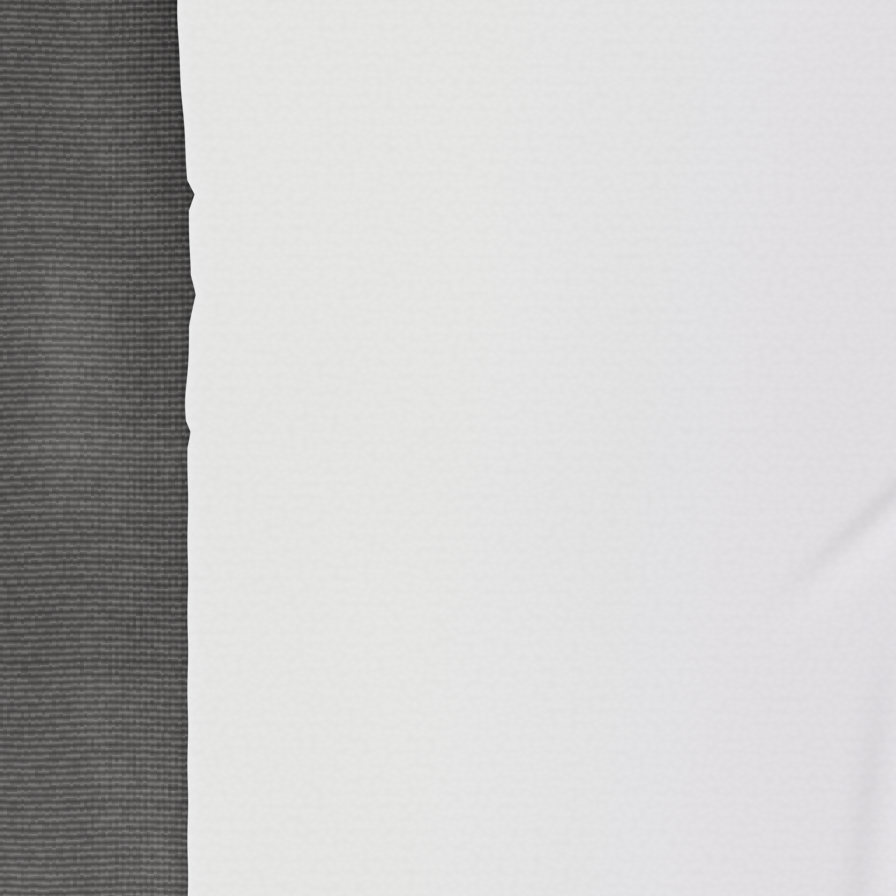
This texture is drawn by a Shadertoy shader. Its source:

```glsl
// Pale dimpled cloth lying beside a strip of dark ribbed fabric.

const float RIB_ROWS = 128.0;
const float RIB_COLUMNS = 150.0;
const float DIMPLE_SCALE = 150.0;

float hash(vec2 p) {
    vec3 q = fract(vec3(p.xyx) * 0.1031);
    q += dot(q, q.yzx + 33.33);
    return fract((q.x + q.y) * q.z);
}

// Distance to the nearest scattered cell centre.
float cellNoise(vec2 p) {
    vec2 cell = floor(p);
    float nearest = 2.0;
    for (int j = -1; j <= 1; j++) {
        for (int i = -1; i <= 1; i++) {
            vec2 id = cell + vec2(i, j);
            vec2 centre = id + vec2(hash(id), hash(id + 57.0));
            nearest = min(nearest, length(centre - p));
        }
    }
    return nearest;
}

// Broad soft variation from layered sines, about -1 to 1.
float softWaves(vec2 p) {
    float sum = 0.0;
    float weight = 0.5;
    for (int i = 0; i < 4; i++) {
        sum += weight * sin(p.x + 1.3 * sin(p.y)) * cos(p.y + 0.7 * p.x);
        p = mat2(1.5, 1.1, -1.1, 1.5) * p + 1.7;
        weight *= 0.55;
    }
    return sum;
}

float bump(float x, float centre, float width) {
    float d = (x - centre) / width;
    return exp(-d * d);
}

// Pointed tuck with separate reaches above and below its tip.
float tuck(float y, float tip, float above, float below) {
    float d = y - tip;
    return max(0.0, 1.0 - abs(d) / (d > 0.0 ? above : below));
}

// Horizontal place of the seam at height y.
float seamX(float y) {
    float x = 0.2095 - 0.0115 * smoothstep(0.76, 1.0, y);
    x += 0.003 * bump(y, 0.69, 0.07);
    x -= 0.003 * bump(y, 0.545, 0.03);
    x += 0.007 * tuck(y, 0.783, 0.016, 0.018);
    x += 0.006 * tuck(y, 0.671, 0.022, 0.035);
    x += 0.004 * tuck(y, 0.518, 0.012, 0.018);
    return x + 0.0004 * sin(y * 75.0);
}

vec3 darkFabric(vec2 uv, float seamDistance) {
    // Large light and shade across the strip.
    float shade = 0.345 + 0.025 * softWaves(uv * vec2(24.0, 9.0));
    shade += 0.045 * bump(uv.x, 0.075, 0.05) * bump(uv.y, 0.58, 0.16);
    shade += 0.025 * (1.0 - smoothstep(0.0, 0.45, uv.y));
    shade -= 0.045 * smoothstep(0.1, 0.19, uv.x) * smoothstep(0.45, 0.8, uv.y);
    shade -= 0.08 * exp(-seamDistance / 0.007);

    // Ribs, with a fainter cross weave and broken threads.
    float warp = 0.0012 * sin(uv.x * 31.0 + uv.y * 5.0);
    float row = (uv.y + warp) * RIB_ROWS;
    float rib = cos(6.28318 * row);
    float cross = cos(6.28318 * uv.x * RIB_COLUMNS);
    float grain = hash(floor(vec2(uv.x * 256.0, row * 2.0))) - 0.5;
    float rowTone = hash(vec2(floor(row), 9.0)) - 0.5;
    shade += rib * (0.065 + 0.03 * grain);
    shade += cross * 0.018 * smoothstep(0.04, 0.17, uv.x);
    shade += 0.07 * grain + 0.025 * rowTone;
    return shade * vec3(1.01, 0.995, 0.99);
}

vec3 paleCloth(vec2 uv, float seamDistance) {
    vec3 warmWhite = vec3(0.898, 0.898, 0.896);
    vec3 coolWhite = vec3(0.876, 0.868, 0.882);
    float cool = smoothstep(0.45, 1.05, uv.x + 0.12 * (0.5 - uv.y));
    vec3 color = mix(warmWhite, coolWhite, cool);

    // Diagonal crease coming in from the right side.
    float crease = uv.y - (0.445 + 0.95 * (uv.x - 1.0) + 0.6 * pow(1.0 - uv.x, 2.0));
    float reach = smoothstep(0.83, 1.0, uv.x);
    color -= 0.045 * reach * bump(crease, 0.008, 0.016);
    color += 0.022 * reach * bump(crease, -0.035, 0.03);

    // Soft upright fold in the lower right corner.
    float foldX = 0.955 + 0.12 * uv.y;
    float low = 1.0 - smoothstep(0.12, 0.36, uv.y);
    color -= 0.025 * low * bump(uv.x, foldX, 0.018);
    color += 0.014 * low * bump(uv.x, foldX + 0.045, 0.025);

    // Bright rim, soft mottling and dimpled surface.
    color += vec3(0.022, 0.023, 0.03) * exp(-seamDistance / 0.006);
    color += 0.004 * softWaves(uv * 6.0);
    color += 0.018 * (0.45 - cellNoise(uv * vec2(0.8, 1.0) * DIMPLE_SCALE));
    return color + 0.002 * sin(uv.y * 420.0);
}

void mainImage(out vec4 fragColor, in vec2 fragCoord) {
    vec2 uv = fragCoord / iResolution.xy;
    float side = uv.x - seamX(uv.y);
    float softness = max(0.001, 0.8 / iResolution.x);
    vec3 dark = darkFabric(uv, max(-side, 0.0));
    vec3 pale = paleCloth(uv, max(side, 0.0));
    vec3 color = mix(dark, pale, smoothstep(-softness, softness, side));
    fragColor = vec4(clamp(color, 0.0, 1.0), 1.0);
}
```
